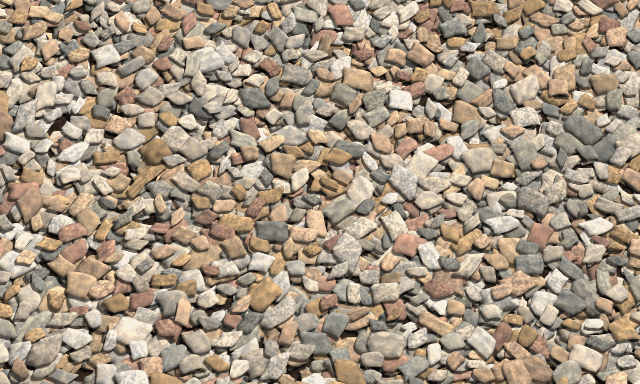
This texture is drawn by a WebGL 2 fragment shader. Its source:

```glsl
#version 300 es
precision highp float;
// Sunlit bed of mixed river pebbles, heaped in overlapping layers.

uniform vec2 u_resolution;
out vec4 fragColor;

const float ROWS = 15.0;          // pebble cells over the canvas height
const float RECEDE = 0.24;        // shrinking of pebbles toward the top
const int LAYERS = 5;
const float GRID_TURN = 0.55;     // turn between the grids of two layers
const float JITTER = 0.6;
const vec2 LENGTH_RANGE = vec2(0.42, 0.86);   // half lengths, in cells
const vec2 ASPECT_RANGE = vec2(0.44, 0.84);
const float TILT_SPREAD = 1.7;
const vec2 SHADOW_SHIFT = vec2(-0.06, -0.11);
const float SHADOW_DEPTH = 0.60;
const vec3 SUN = vec3(0.30, 0.60, 0.74);
const float AMBIENT = 0.42;
const float SUN_POWER = 0.78;
const vec3 GROUND = vec3(0.20, 0.155, 0.125);
const float TAU = 6.2831853;

// Ordered from the commonest rock to the rarest.
const int ROCKS = 10;
const vec3 ROCK[ROCKS] = vec3[ROCKS](
  vec3(0.86, 0.79, 0.70), vec3(0.74, 0.70, 0.64), vec3(0.82, 0.70, 0.56),
  vec3(0.68, 0.65, 0.58), vec3(0.85, 0.79, 0.70), vec3(0.81, 0.68, 0.56),
  vec3(0.60, 0.59, 0.55), vec3(0.89, 0.85, 0.79), vec3(0.76, 0.63, 0.47),
  vec3(0.71, 0.56, 0.48));

float hash(vec2 p) {
  return fract(sin(dot(p, vec2(127.1, 311.7))) * 43758.5453);
}

vec2 hash2(vec2 p) {
  return vec2(hash(p), hash(p + 37.3));
}

mat2 rotation(float angle) {
  float c = cos(angle), s = sin(angle);
  return mat2(c, s, -s, c);
}

float noise(vec2 p) {
  vec2 i = floor(p), f = fract(p);
  f = f * f * (3.0 - 2.0 * f);
  return mix(mix(hash(i), hash(i + vec2(1, 0)), f.x),
             mix(hash(i + vec2(0, 1)), hash(i + vec2(1, 1)), f.x), f.y);
}

// Equals 1 on the outline: a warped superellipse with a few flat cuts.
float outline(vec2 q, vec2 seed) {
  q += 0.12 * sin(2.2 * q.yx + TAU * seed);
  float power = 2.0 + 0.9 * seed.x;
  vec2 a = pow(abs(q) + 1e-4, vec2(power));
  float r = pow(a.x + a.y, 1.0 / power);
  for (int i = 0; i < 4; i++) {
    float angle = TAU * (seed.y + (float(i) + 0.6 * seed.x) / 4.0);
    float reach = 0.72 + 0.26 * fract(seed.x * 7.0 + float(i) * 0.37);
    r = max(r, dot(q, vec2(cos(angle), sin(angle))) / reach);
  }
  return r;
}

vec3 rockColour(vec2 q, vec2 grainPos, vec2 id) {
  vec2 pick = hash2(id + 5.1), kind = hash2(id + 9.7);
  vec3 c = ROCK[int(pick.x * float(ROCKS) * 0.999)];
  c *= 0.87 + 0.22 * pick.y;
  float blotch = noise(grainPos * 5.0 + id) - 0.5;
  float grain = noise(grainPos * 14.0 + id * 3.0) - 0.5;
  float bands = sin(q.y * 9.0 + 4.0 * blotch + TAU * kind.x);
  c *= 1.0 + 0.20 * blotch + mix(0.12, 0.42, kind.x * kind.x) * grain;
  c *= 1.0 + 0.07 * bands * step(0.65, kind.y);
  return c * (1.0 + blotch * vec3(0.05, 0.0, -0.07));
}

// Flat, slightly tipped top with bevels that follow the outline.
float sunlight(vec2 q, float r, vec2 form, mat2 turn, vec2 grainPos, vec2 id) {
  vec2 outward = vec2(outline(q + vec2(0.04, 0), form),
                      outline(q + vec2(0, 0.04), form)) - r;
  outward /= length(outward) + 1e-3;
  vec2 slope = turn * outward * 0.80 * pow(min(r, 1.0), 3.5);
  slope += 0.40 * (hash2(id + 21.0) - 0.5);
  slope += 0.34 * (vec2(noise(grainPos * 4.0), noise(grainPos * 4.0 + 31.0)) - 0.5);
  vec3 n = normalize(vec3(slope, sqrt(max(1.0 - dot(slope, slope), 0.12))));
  float rim = 1.0 - 0.10 * smoothstep(0.88, 1.0, r);
  return (AMBIENT + SUN_POWER * max(dot(n, normalize(SUN)), 0.0)) * rim;
}

void main() {
  vec2 uv = gl_FragCoord.xy / u_resolution.y;
  float aspect = u_resolution.x / u_resolution.y;
  float recede = 1.0 + RECEDE * uv.y;
  vec2 ground = ROWS * vec2((uv.x - 0.5 * aspect) * recede,
                            uv.y * (1.0 + 0.5 * RECEDE * uv.y));
  float pixel = ROWS * recede / u_resolution.y;
  vec3 colour = GROUND * (0.7 + 0.6 * noise(ground * 9.0));

  for (int layer = 0; layer < LAYERS; layer++) {
    mat2 grid = rotation(GRID_TURN * float(layer) + 0.3);
    vec2 p = grid * ground + 17.0 * hash2(vec2(float(layer), 3.0)) + 40.0;
    for (int k = 0; k < 9; k++) {
      vec2 cell = floor(p) + vec2(k % 3 - 1, k / 3 - 1);
      vec2 id = cell + 61.0 * float(layer);
      vec2 seed = hash2(id), form = hash2(id + 13.0), lean = hash2(id + 29.0);
      vec2 d = (p - cell - 0.5 - JITTER * (seed - 0.5)) * grid;
      float len = mix(LENGTH_RANGE.x, LENGTH_RANGE.y, form.x * form.x);
      vec2 size = len * vec2(1.0, mix(ASPECT_RANGE.x, ASPECT_RANGE.y, form.y));
      mat2 turn = rotation(TILT_SPREAD * (lean.x + lean.y - 1.0));

      // Cast shadow on whatever lies below.
      float shade = outline((d - SHADOW_SHIFT) * turn / size, form);
      colour *= 1.0 - SHADOW_DEPTH * (1.0 - smoothstep(0.92, 1.08, shade));

      // The pebble itself.
      vec2 q = d * turn / size;
      float r = outline(q, form);
      float cover = 1.0 - smoothstep(-0.6, 0.6, (r - 1.0) * size.y / pixel);
      if (cover > 0.0) {
        vec2 grainPos = d * turn + 10.0 * seed;
        vec3 body = rockColour(q, grainPos, id)
                  * sunlight(q, r, form, turn, grainPos, id);
        colour = mix(colour, body, cover);
      }
    }
  }
  fragColor = vec4(min(colour, vec3(0.97, 0.94, 0.89)), 1.0);
}
```
